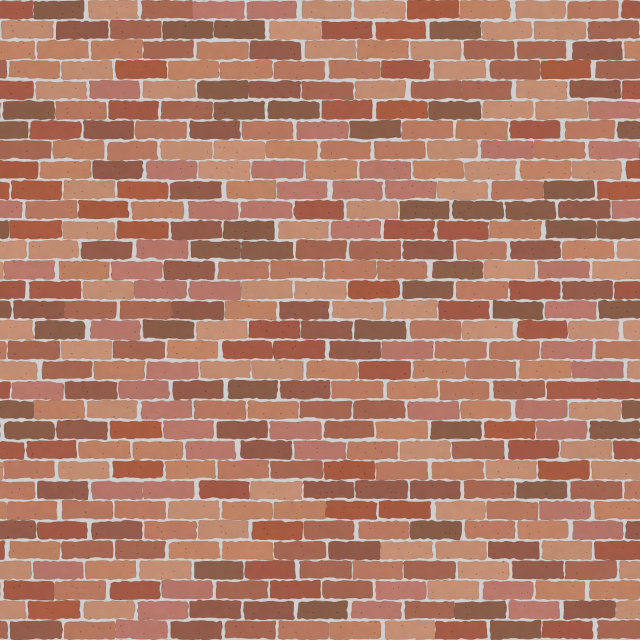
Give the GLSL for this texture, as a three.js fragment shader.

```glsl
// Running-bond brick wall: hand-laid bricks in eight clay tones on pale mortar.
// Each fragment composites its 3x3 nearest bricks, each a rounded box with
// hashed offset, size and tilt, noise-worn edges, mottling and dark pits.

#define COLS 12.0          // bricks across
#define ROWS 32.0          // courses up; one course height is the unit length
#define HALF_BRICK vec2(1.277, 0.452)
#define CORNER 0.11
#define ROW_DRIFT 0.75     // random slide of a whole course
#define BRICK_JITTER vec2(0.15, 0.055)
#define TILT 0.035
#define WEAR 0.12          // depth of the ragged edges
#define SOFT 0.038         // half width of edge smoothing
#define MORTAR vec3(0.81, 0.81, 0.81)

varying vec2 vUv;

float hash(vec2 p) {
  vec3 q = fract(vec3(p.xyx) * 0.1031);
  q += dot(q, q.yzx + 33.33);
  return fract((q.x + q.y) * q.z);
}

vec2 hash2(vec2 p) {
  return vec2(hash(p), hash(p + 71.7));
}

float noise(vec2 p) {
  vec2 i = floor(p), f = fract(p);
  f = f * f * (3.0 - 2.0 * f);
  return mix(mix(hash(i), hash(i + vec2(1.0, 0.0)), f.x),
             mix(hash(i + vec2(0.0, 1.0)), hash(i + 1.0), f.x), f.y);
}

float roundedBox(vec2 p, vec2 halfSize, float r) {
  vec2 d = abs(p) - halfSize + r;
  return length(max(d, 0.0)) + min(max(d.x, d.y), 0.0) - r;
}

// Four light and four dark clays, chosen by h in 0..1
vec3 clay(float h) {
  vec3 c = vec3(0.76, 0.555, 0.45);                   // sand
  c = mix(c, vec3(0.74, 0.505, 0.39), step(0.15, h)); // apricot
  c = mix(c, vec3(0.715, 0.47, 0.375), step(0.25, h)); // salmon
  c = mix(c, vec3(0.71, 0.465, 0.415), step(0.39, h)); // rose
  c = mix(c, vec3(0.64, 0.40, 0.32), step(0.53, h));  // dusty red
  c = mix(c, vec3(0.63, 0.35, 0.275), step(0.64, h)); // red
  c = mix(c, vec3(0.65, 0.355, 0.255), step(0.74, h)); // rust
  c = mix(c, vec3(0.57, 0.355, 0.29), step(0.81, h)); // maroon
  return mix(c, vec3(0.53, 0.365, 0.285), step(0.90, h)); // brown
}

// Small dark pits, at most one per grid cell
float pits(vec2 p, vec2 seed) {
  vec2 g = p * 3.5 + seed;
  vec2 id = floor(g);
  vec2 centre = 0.25 + 0.5 * hash2(id + 9.3);
  float radius = 0.06 + 0.10 * hash(id + 4.1);
  float dist = length(fract(g) - centre);
  return step(0.86, hash(id)) * (1.0 - smoothstep(radius * 0.4, radius + 0.06, dist));
}

// Paint one brick over the colour below; p is relative to its cell centre
vec3 layBrick(vec3 below, vec2 p, vec2 id) {
  vec2 seed = floor(hash2(id + 17.0) * 200.0);
  vec2 q = p - BRICK_JITTER * (hash2(id + 31.0) - 0.5);
  float a = TILT * (hash(id + 43.0) - 0.5);
  q += a * vec2(q.y, -q.x);

  // Ragged outline from broad and fine wobble
  vec2 broad = vec2(noise(q * 1.8 + seed), noise(q * 1.8 + seed + 57.0));
  vec2 fine = vec2(noise(q * 5.0 + seed), noise(q * 5.0 + seed + 83.0));
  vec2 worn = q + WEAR * (0.5 * broad + 0.7 * fine - 0.6);
  vec2 halfSize = HALF_BRICK + vec2(0.06, 0.03) * (hash2(id + 59.0) - 0.5);
  float d = roundedBox(worn, halfSize, CORNER);

  // Fired surface
  vec3 c = clay(hash(id + 5.0));
  c *= 0.98 + 0.04 * hash(id + 67.0);
  c *= 0.975 + 0.03 * noise(q * 3.0 + seed) + 0.02 * noise(q * 14.0 + seed);
  c *= 1.0 - 0.20 * pits(q, seed);
  c *= mix(0.93, 1.0, smoothstep(0.0, 0.07, -d));
  return mix(c, below, smoothstep(-SOFT, SOFT, d));
}

void main() {
  vec2 p = vUv * ROWS;
  float pitch = ROWS / COLS;
  vec3 color = MORTAR;

  for (int j = -1; j <= 1; j++) {
    float row = floor(p.y) + float(j);
    float rowId = mod(row, ROWS);
    float shift = 0.5 * pitch * mod(row, 2.0)
                + ROW_DRIFT * hash(vec2(rowId, 3.0)) - 0.1;
    float nearest = floor((p.x - shift) / pitch);
    for (int i = -1; i <= 1; i++) {
      float col = nearest + float(i);
      vec2 centre = vec2((col + 0.5) * pitch + shift, row + 0.5);
      color = layBrick(color, p - centre, vec2(mod(col, COLS), rowId));
    }
  }
  gl_FragColor = vec4(color, 1.0);
}
```
